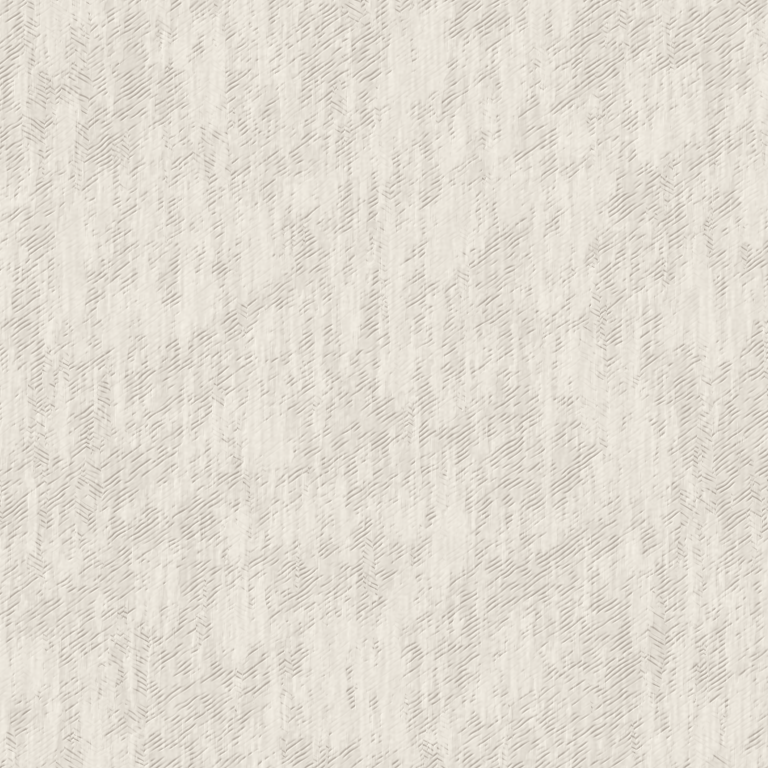
This texture is drawn by a Shadertoy shader. Its source:

```glsl
// Pale plaster dragged vertically over a ground of fine diagonal hatching.
// A ragged noise mask splits plaster from hatched ground; the height of both
// is embossed by a light from the upper left and mapped to a warm grey ramp.

const vec3  SHADOW_COLOR = vec3(0.76, 0.73, 0.69);
const vec3  LIGHT_COLOR  = vec3(0.94, 0.92, 0.88);
const float PLASTER_TONE = 0.87;   // position on the colour ramp
const float GROUND_TONE  = 0.73;
const float GROOVE_DEPTH = 0.68;   // darkening inside a groove
const float RELIEF       = 0.42;   // strength of the embossing
const float RELIEF_STEP  = 0.001;  // half distance between height samples
const float GRAIN        = 0.26;   // fine vertical fibres
const float HATCH_COUNT  = 178.0;  // grooves per canvas height
const float HATCH_ANGLE  = 0.62;   // radians, rising to the right
const float CROSS_ANGLE  = -0.55;  // radians, falling to the right
const vec2  LIGHT_DIR    = vec2(-0.6, 0.8);
const vec2  STREAK_SCALE = vec2(70.0, 9.0);
const vec2  PATCH_SCALE  = vec2(11.0, 24.0);

float hash(vec2 p) {
    vec3 q = fract(vec3(p.xyx) * 0.1031);
    q += dot(q, q.yzx + 33.33);
    return fract((q.x + q.y) * q.z);
}

float noise(vec2 p) {
    vec2 cell = floor(p);
    vec2 f = fract(p);
    f = f * f * (3.0 - 2.0 * f);
    float low  = mix(hash(cell), hash(cell + vec2(1, 0)), f.x);
    float high = mix(hash(cell + vec2(0, 1)), hash(cell + vec2(1, 1)), f.x);
    return mix(low, high, f.y);
}

float fbm(vec2 p) {
    float sum = 0.0;
    float amp = 0.46;
    for (int i = 0; i < 4; i++) {
        sum += amp * noise(p);
        p = p * 2.03 + vec2(17.3, 41.7);
        amp *= 0.6;
    }
    return sum;
}

// Coordinates along and across a direction
vec2 turn(vec2 p, float angle) {
    float c = cos(angle);
    float s = sin(angle);
    return vec2(c * p.x + s * p.y, c * p.y - s * p.x);
}

// Thin parallel grooves, broken into short dashes
float hatch(vec2 p, float angle) {
    vec2 q = turn(p, angle);
    float across = q.y * HATCH_COUNT + 0.45 * noise(p * 70.0);
    float line = pow(0.5 + 0.5 * cos(6.28319 * across), 2.0);
    float broken = noise(vec2(q.x * 85.0, q.y * HATCH_COUNT) + 70.0);
    return line * smoothstep(0.2, 0.8, broken);
}

// x: height, y: plaster cover, z: groove darkness
vec3 surface(vec2 p) {
    float streaks = fbm(p * STREAK_SCALE + 5.0);
    float patches = fbm(turn(p, HATCH_ANGLE) * PATCH_SCALE + 90.0);
    float ragged  = noise(p * vec2(230.0, 150.0)) - 0.5;
    float cover = 0.5 * streaks + 0.5 * patches + 0.16 * ragged;
    float plaster = smoothstep(0.43, 0.58, cover);

    float weave = smoothstep(0.62, 0.67, fbm(p * vec2(38.0, 6.0) + 31.0));
    float groove = mix(hatch(p, HATCH_ANGLE), hatch(p, CROSS_ANGLE), weave);
    groove *= 1.15 * (1.0 - 0.85 * plaster);
    float fibre = noise(p * vec2(230.0, 45.0) + 12.0);
    float crumb = noise(p * 250.0 + 140.0);
    float height = 0.6 * plaster - groove + 0.35 * fibre + 0.3 * crumb;
    return vec3(height, plaster, groove);
}

void mainImage(out vec4 fragColor, in vec2 fragCoord) {
    vec2 p = fragCoord / iResolution.y;
    vec2 offset = LIGHT_DIR * RELIEF_STEP;
    vec3 here = surface(p);

    // Slopes that rise toward the light lie in shade
    float slope = surface(p - offset).x - surface(p + offset).x;

    // Ground, plaster, grooves and grain
    float tone = mix(GROUND_TONE, PLASTER_TONE, here.y);
    tone -= GROOVE_DEPTH * here.z;
    tone += RELIEF * slope;
    tone += GRAIN * (noise(p * vec2(240.0, 28.0) + 55.0) - 0.5);
    tone += 0.5 * GRAIN * (noise(p * 300.0) - 0.5);

    vec3 color = mix(SHADOW_COLOR, LIGHT_COLOR, clamp(tone, -0.35, 1.12));
    fragColor = vec4(color, 1.0);
}
```
